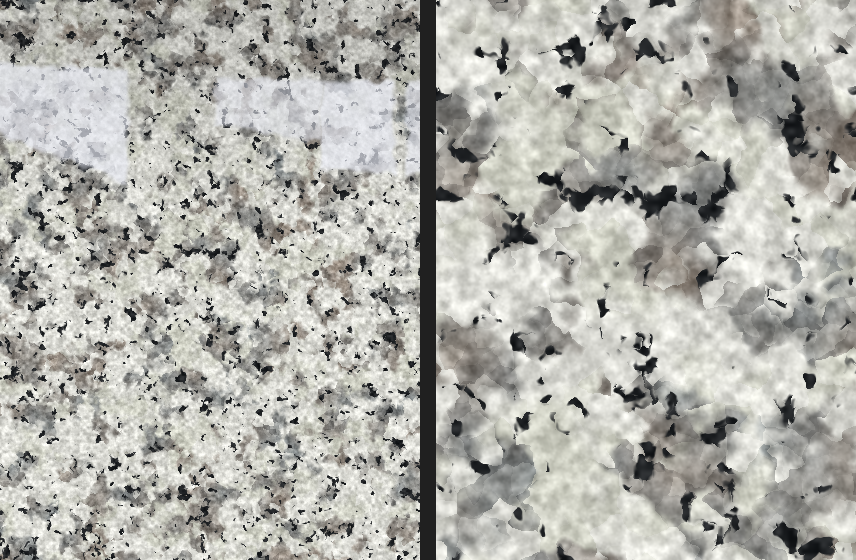
Left, the full canvas; right, a detail of the centre.
Reproduce this texture procedurally as a Shadertoy shader.

```glsl
// Polished speckled granite slab with soft window reflections near the top.

const vec3 WHITE_FELDSPAR = vec3(0.865, 0.865, 0.840);
const vec3 CREAM_FELDSPAR = vec3(0.800, 0.805, 0.755);
const vec3 PALE_QUARTZ    = vec3(0.655, 0.645, 0.620);
const vec3 DARK_QUARTZ    = vec3(0.470, 0.460, 0.445);
const vec3 BLACK_MICA     = vec3(0.110, 0.120, 0.130);
const vec3 WINDOW_LIGHT   = vec3(0.920, 0.930, 0.970);

const float QUARTZ_SCALE  = 34.0;   // patches per canvas height
const float CRYSTAL_SCALE = 62.0;
const float MICA_SCALE    = 80.0;
const float MOTTLE_SCALE  = 165.0;
const float MOTTLE_AMOUNT = 0.42;
const float TOP_SHADE     = 0.88;
const float PANE_SOFTNESS = 0.006;

float hash(vec2 p) {
    return fract(sin(dot(p, vec2(127.1, 311.7))) * 43758.5453);
}

float noise(vec2 p) {
    vec2 i = floor(p), f = fract(p);
    f = f * f * (3.0 - 2.0 * f);
    return mix(mix(hash(i), hash(i + vec2(1, 0)), f.x),
               mix(hash(i + vec2(0, 1)), hash(i + vec2(1, 1)), f.x), f.y);
}

// Three rotated octaves, centred on 0.5
float fbm(vec2 p) {
    float sum = 0.0, weight = 0.5;
    for (int i = 0; i < 3; i++) {
        sum += weight * noise(p);
        p = mat2(1.6, 1.2, -1.2, 1.6) * p + 17.3;
        weight *= 0.5;
    }
    return sum / 0.875;
}

// Random tone of the nearest crystal, constant inside each cell
float crystalTone(vec2 p) {
    vec2 cell = floor(p);
    float nearest = 9.0, tone = 0.0;
    for (int y = -1; y <= 1; y++)
    for (int x = -1; x <= 1; x++) {
        vec2 id = cell + vec2(x, y);
        vec2 d = id + vec2(hash(id), hash(id + 41.7)) - p;
        float dist = dot(d, d);
        if (dist < nearest) {
            nearest = dist;
            tone = hash(id + 83.1);
        }
    }
    return tone;
}

// Window pane whose lower edge slopes
float pane(vec2 p, vec2 lo, vec2 hi, float slope) {
    float bottom = lo.y + slope * (p.x - lo.x);
    vec2 d = min(p - vec2(lo.x, bottom), hi - p);
    return smoothstep(-PANE_SOFTNESS, PANE_SOFTNESS, min(d.x, d.y));
}

float reflection(vec2 p) {
    p += 0.012 * (vec2(noise(p * 55.0), noise(p * 55.0 + 31.0)) - 0.5);
    p.y += 0.035 * p.x;
    float light = 0.66 * pane(p, vec2(-0.05, 0.775), vec2(0.228, 0.885), -0.34);
    light = max(light, 0.56 * pane(p, vec2(0.384, 0.790), vec2(0.575, 0.877), -0.12));
    light = max(light, 0.66 * pane(p, vec2(0.573, 0.720), vec2(0.703, 0.877), -0.05));
    return max(light, 0.60 * pane(p, vec2(0.727, 0.715), vec2(0.80, 0.877), 0.0));
}

vec3 granite(vec2 p) {
    // Ragged crystal edges
    vec2 q = p + 0.010 * (vec2(fbm(p * 90.0), fbm(p * 90.0 + 53.0)) - 0.5);
    float tone = crystalTone(q * CRYSTAL_SCALE);

    // Feldspar ground
    float cream = smoothstep(0.45, 0.75, fbm(q * 22.0 + 9.0) + 0.25 * (tone - 0.5));
    vec3 color = mix(WHITE_FELDSPAR, CREAM_FELDSPAR, cream);

    // Grey quartz, drifting between taupe and greenish grey
    float patches = fbm(q * QUARTZ_SCALE + 71.0) + 0.22 * (tone - 0.5);
    float depth = crystalTone(q * CRYSTAL_SCALE * 1.3 + 5.0);
    float warmth = fbm(p * 18.0 + 37.0) - 0.5;
    vec3 quartz = mix(PALE_QUARTZ, DARK_QUARTZ, depth) + warmth * vec3(0.10, 0.0, -0.07);
    color = mix(color, quartz, smoothstep(0.47, 0.66, patches));

    // Fine mottling
    color += MOTTLE_AMOUNT * (fbm(p * MOTTLE_SCALE) - 0.5);

    // Black mica, gathered in and around the quartz
    float mica = fbm(q * MICA_SCALE + 113.0)
               + 0.20 * (crystalTone(q * 115.0 + 19.0) - 0.5)
               + 0.25 * (patches - 0.5);
    vec3 micaColor = BLACK_MICA + 0.16 * (noise(p * 260.0) - 0.4);
    return mix(color, micaColor, smoothstep(0.675, 0.755, mica));
}

void mainImage(out vec4 fragColor, in vec2 fragCoord) {
    vec2 p = fragCoord / iResolution.y;
    vec3 color = granite(p);
    color *= mix(1.0, TOP_SHADE, smoothstep(0.55, 0.95, p.y));
    color = mix(color, WINDOW_LIGHT, reflection(p));
    fragColor = vec4(clamp(color, 0.0, 1.0), 1.0);
}
```
